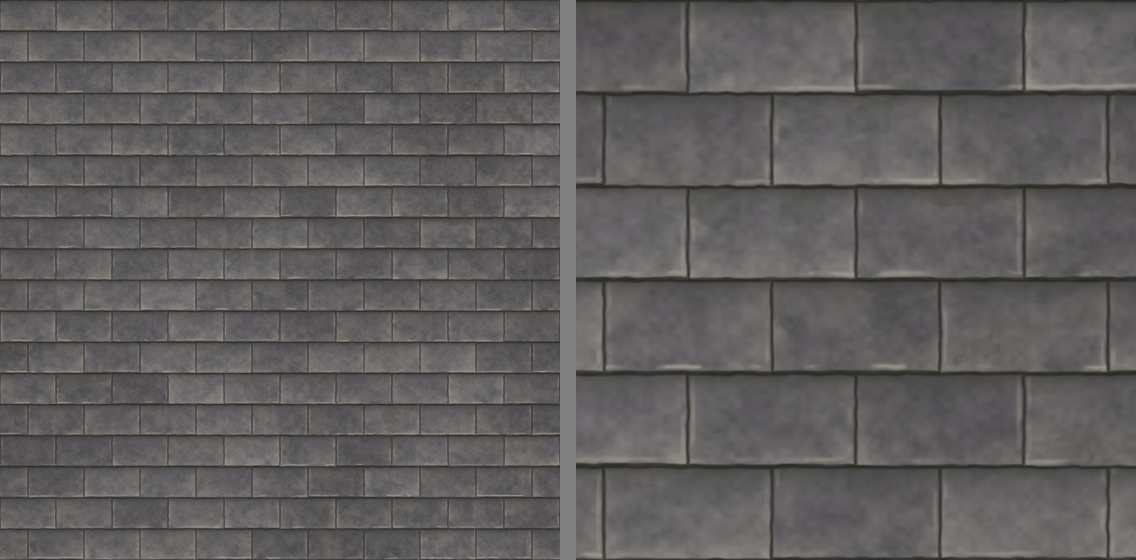
Left, the full canvas; right, a detail of the centre.
A Shadertoy shader for this texture:

```glsl
// Weathered grey slate tiles in a half-offset running bond.
// Each tile gets its own tone and stains, a shaded top, and worn pale edges;
// all noise lattices wrap at the canvas border, so the result tiles.

const vec2 COUNT = vec2(10.0, 18.0);      // tiles across, rows down (even)
const float ROW_JOINT = 0.0012;           // half widths, in canvas units
const float SIDE_JOINT = 0.0010;
const float WOBBLE = 0.0009;              // unevenness of the edges
const float SAG = 0.0012;                 // uneven height of the lower edges
const float SIDE_FADE = 0.0075;           // reach of the pale side wear
const float FOOT_FADE = 0.0120;           // reach of the pale lower wear
const float SHADE_FADE = 0.0060;          // reach of the shadow at the top
const float TONE_SPREAD = 0.050;          // brightness range between tiles
const float DRIFT = 0.050;                // brightness range across the roof
const float GRAIN = 0.075;

const vec3 SLATE = vec3(0.368, 0.358, 0.372);
const vec3 PALE_SLATE = vec3(0.425, 0.408, 0.402);
const vec3 STAIN = vec3(0.325, 0.328, 0.320);
const vec3 WORN = vec3(0.525, 0.508, 0.482);
const vec3 CHIPPED = vec3(0.620, 0.600, 0.560);
const vec3 SHADE = vec3(0.235, 0.235, 0.215);
const vec3 JOINT = vec3(0.165, 0.165, 0.145);

float hash(vec2 p) {
    return fract(sin(dot(p, vec2(127.1, 311.7))) * 43758.545);
}

// Value noise on a lattice of period cells per canvas.
float noise(vec2 uv, vec2 period) {
    vec2 p = uv * period;
    vec2 cell = floor(p);
    vec2 f = p - cell;
    f = f * f * (3.0 - 2.0 * f);
    vec2 a = mod(cell, period);
    vec2 b = mod(cell + 1.0, period);
    return mix(mix(hash(a), hash(vec2(b.x, a.y)), f.x),
               mix(hash(vec2(a.x, b.y)), hash(b), f.x), f.y);
}

float fbm(vec2 uv, vec2 period) {
    float sum = 0.0;
    float weight = 0.5;
    for (int i = 0; i < 4; i++) {
        sum += weight * noise(uv, period);
        uv += vec2(0.37, 0.19);
        period *= 2.0;
        weight *= 0.5;
    }
    return sum / 0.9375;
}

void mainImage(out vec4 fragColor, in vec2 fragCoord) {
    vec2 uv = fragCoord / iResolution.xy;
    float pixel = 1.0 / min(iResolution.x, iResolution.y);

    // Slightly crooked grid, every even row shifted by half a tile
    vec2 bend = vec2(noise(uv, vec2(150.0)), noise(uv + 0.31, vec2(150.0))) - 0.5;
    vec2 grid = (uv + WOBBLE * bend) * COUNT;
    float row = floor(grid.y);
    grid.x += 0.5 * mod(row + 1.0, 2.0);
    vec2 tile = mod(floor(grid), COUNT);
    vec2 local = fract(grid);

    // Distances to the tile edges
    float tone = hash(tile + 3.7);
    vec2 shift = vec2(hash(tile + 11.3), hash(tile + 29.1));
    float side = min(local.x, 1.0 - local.x) / COUNT.x;
    float bottom = local.y / COUNT.y - SAG * (shift.x - 0.4);
    float top = (1.0 - local.y) / COUNT.y;

    // Mottled face, with some sharply outlined stains
    vec2 face = uv + shift;
    float cloud = fbm(face, vec2(24.0, 32.0));
    float fine = fbm(face + 0.43, vec2(96.0));
    float patches = fbm(face + 0.71, vec2(36.0, 44.0));
    vec3 color = mix(SLATE, PALE_SLATE, 0.75 * smoothstep(0.38, 0.78, cloud));
    float stain = smoothstep(0.59, 0.62, patches) * 0.6 * shift.y;
    color = mix(color, STAIN, stain);

    // Pale wear along the sides and the lower edge
    float wear = 0.70 * exp(-side / SIDE_FADE) + 0.80 * exp(-max(bottom, 0.0) / FOOT_FADE);
    wear *= smoothstep(0.12, 0.80, 0.5 * (cloud + fine)) * (0.55 + 0.6 * tone);
    color = mix(color, WORN, min(wear, 0.9));

    // Tone per tile, slow drift over the roof and fine grain
    color += TONE_SPREAD * (tone - 0.5);
    color += DRIFT * (noise(uv, vec2(5.0, 7.0)) - 0.5);
    color += GRAIN * (fine - 0.5) + 0.5 * GRAIN * (noise(uv, vec2(256.0)) - 0.5);

    // Broken bright chips just inside the lower edge and the sides
    float rim = exp(-pow((bottom - 0.0036) / 0.0014, 2.0));
    float flank = exp(-pow((side - 0.0032) / 0.0012, 2.0));
    float chips = smoothstep(0.44, 0.66, fbm(face + 0.17, vec2(40.0, 60.0)));
    float chip = max(rim * (0.3 + 0.6 * shift.y), 0.4 * flank);
    color = mix(color, CHIPPED, chip * chips);

    // Ragged shadow cast by the row above
    float shadow = exp(-top / SHADE_FADE) * (0.40 + 0.8 * fine);
    color = mix(color, SHADE, min(shadow, 0.9));

    // Dark joints, broken up by grime
    float soft = max(pixel, 0.0009);
    float rowGap = 1.0 - smoothstep(-soft, soft, min(bottom, top) - ROW_JOINT);
    float sideGap = 1.0 - smoothstep(-soft, soft, side - SIDE_JOINT);
    float joint = max(rowGap, 0.9 * sideGap) * (0.65 + 0.45 * fine);
    color = mix(color, JOINT, min(joint, 1.0));

    fragColor = vec4(color, 1.0);
}
```
